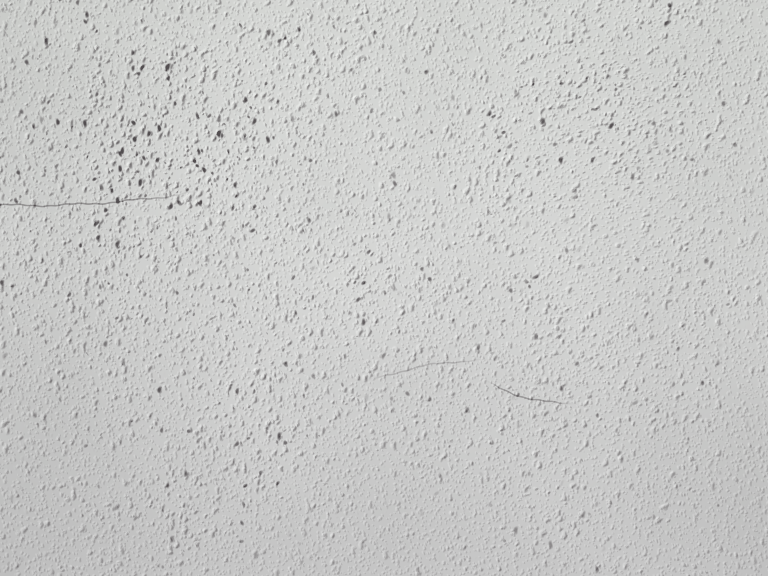
Give the GLSL for this texture, as a Shadertoy shader.

```glsl
const vec3 PLASTER = vec3(0.830, 0.837, 0.827);
const vec3 SHADOW = vec3(0.28, 0.26, 0.27);
const vec2 TO_LIGHT = vec2(-0.85, 0.53);

vec2 hash2(vec2 cell) {
    vec3 q = fract(cell.xyx * vec3(0.1031, 0.1030, 0.0973));
    q += dot(q, q.yzx + 33.33);
    return fract((q.xx + q.yz) * q.zy);
}

mat2 rotation(float angle) {
    float c = cos(angle), s = sin(angle);
    return mat2(c, s, -s, c);
}

// Layered sines, roughly -1 to 1
float clouds(vec2 p) {
    float sum = 0.0, weight = 0.5;
    for (int i = 0; i < 4; i++) {
        sum += weight * sin(p.x + 1.7 * sin(p.y * 0.8)) * cos(p.y + 1.3 * sin(p.x * 0.7));
        p = rotation(0.9) * p * 1.8 + 2.3;
        weight *= 0.6;
    }
    return sum;
}

float patchMask(vec2 p, vec2 center, vec2 size) {
    vec2 d = (p - center) / size;
    return exp(-dot(d, d));
}

// Cellular field of rounded grains, stretched along a leaning axis
float grains(vec2 p, float density, float stretch, vec2 radii, float coverage, float lean) {
    vec2 g = p * density, cell = floor(g);
    float height = 0.0;
    for (int y = -1; y <= 1; y++) {
        for (int x = -1; x <= 1; x++) {
            vec2 id = cell + vec2(x, y);
            vec2 trait = hash2(id + 57.0);
            vec2 shape = hash2(id + 131.0);
            vec2 d = rotation(lean + 0.7 * (shape.x - 0.5)) * (g - id - hash2(id));
            d.x += 0.08 * sin(d.y * 5.0 + trait.x * 40.0);
            d.y /= mix(1.0, stretch, shape.y);
            float radius = mix(radii.x, radii.y, trait.x * trait.x);
            float present = 1.0 - smoothstep(coverage - 0.08, coverage + 0.08, trait.y);
            float bump = 1.0 - smoothstep(0.2, 1.0, length(d) / radius);
            height = max(height, bump * radius * present);
        }
    }
    return height;
}

// Positive on lit flanks, negative on shaded ones
float relief(vec2 p, float reach, float density, vec2 radii, float coverage, float lean) {
    float here = grains(p, density, 1.9, radii, coverage, lean);
    float ahead = grains(p + TO_LIGHT * reach, density, 1.9, radii, coverage, lean);
    return here - ahead;
}

// Thin sagging line that fades at both ends
float crack(vec2 p, vec2 start, vec2 end, float sag) {
    float t = (p.x - start.x) / (end.x - start.x);
    float inside = smoothstep(0.0, 0.25, t) * (1.0 - smoothstep(0.7, 1.0, t));
    float y = mix(start.y, end.y, t) - sag * 4.0 * t * (1.0 - t);
    y += 0.0015 * sin(p.x * 61.0) + 0.0006 * sin(p.x * 237.0);
    return inside * (1.0 - smoothstep(0.0004, 0.0024, abs(p.y - y)));
}

void mainImage(out vec4 fragColor, in vec2 fragCoord) {
    vec2 p = fragCoord / iResolution.y;
    float drift = clouds(p * 7.0);

    // Rough and smooth zones of the wall
    float upperLeft = patchMask(p, vec2(0.25, 0.80), vec2(0.28, 0.20));
    float left = patchMask(p, vec2(0.22, 0.48), vec2(0.36, 0.22));
    float upperRight = patchMask(p, vec2(1.06, 0.83), vec2(0.17, 0.13));
    float lowPatch = patchMask(p, vec2(0.33, 0.08), vec2(0.10, 0.07));
    float rough = 0.32 + 0.45 * upperLeft + 0.25 * left + 0.40 * upperRight
                + 0.25 * lowPatch + 0.22 * drift;
    rough -= 0.18 * smoothstep(1.18, 1.30, p.x) + 0.15 * (1.0 - smoothstep(0.05, 0.30, p.y));
    rough = clamp(rough, 0.08, 1.0);

    // Trowel direction leans over toward the right
    float swirl = patchMask(p, vec2(1.08, 0.70), vec2(0.18, 0.40));
    float lean = 0.20 + 0.65 * swirl + 0.08 * drift;

    float fine = relief(p, 0.0030, 132.0, vec2(0.25, 0.52), 0.85, lean);
    float coarse = relief(p, 0.0036, 86.0, vec2(0.22, 0.52), 0.15 + 0.55 * rough, lean);
    float pits = grains(p, 60.0, 2.0, vec2(0.12, 0.32), 0.48 * rough * rough + 0.02, lean);

    // Light falls off toward the left and lower edges
    float falloff = 0.056 * (1.0 - smoothstep(0.0, 0.6, p.y))
                  + 0.033 * (1.0 - smoothstep(0.0, 0.5, p.x))
                  + 0.025 * smoothstep(1.0, 1.33, p.x);
    vec3 color = PLASTER - falloff + 0.014 * drift;
    color += vec3(0.003, -0.004, 0.006) * (1.0 - p.y);

    // Highlights and shadows
    color += 0.11 * max(fine, 0.0) + 0.14 * max(coarse, 0.0);
    float shade = 0.48 * max(-fine, 0.0) + (0.70 + 0.9 * rough) * max(-coarse, 0.0);
    shade += 3.8 * pits * (0.4 + 0.6 * rough);

    // Hairline cracks
    shade += 0.42 * crack(p, vec2(-0.10, 0.65), vec2(0.36, 0.67), 0.015);
    shade += 0.22 * crack(p, vec2(0.63, 0.335), vec2(0.85, 0.375), -0.010);
    shade += 0.38 * crack(p, vec2(0.84, 0.340), vec2(1.00, 0.30), 0.012);

    fragColor = vec4(mix(color, SHADOW, clamp(shade, 0.0, 0.92)), 1.0);
}
```
